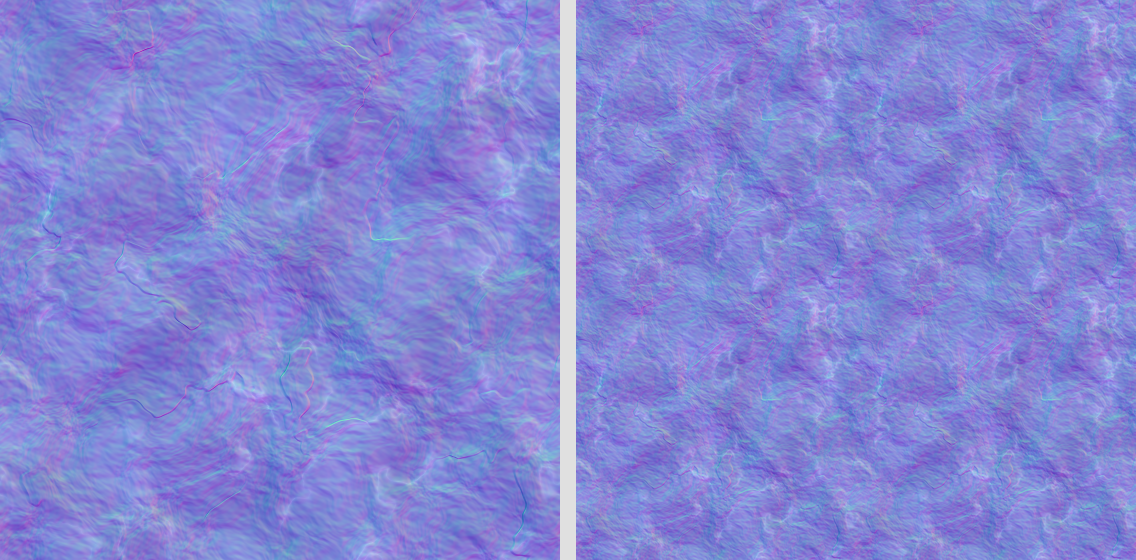
Left, the tile; right, the same tile 2 across and 2 down.
This texture map is drawn by a WebGL 2 fragment shader. Its source:

```glsl
#version 300 es
precision highp float;
// Seamless normal map of weathered rock with broken ledges, streaks and pale wisps.

#define BASE_FREQ 4.0
#define WARP 0.06
#define LEDGE_COUNT 2.0
#define LEDGE_WIDTH 0.07
#define LEDGE_HEIGHT 0.10
#define STREAK_FREQ 22.0
#define STREAK_HEIGHT 0.10
#define RELIEF 0.0125
#define TONE 0.10
#define WISP 0.13
#define SAMPLE_STEP 0.0016
#define FLAT_COLOR vec3(0.502, 0.513, 0.825)

uniform vec2 u_resolution;
out vec4 fragColor;

// Unit gradient for a lattice cell, from an integer hash.
vec2 latticeGradient(vec2 cell, float period, float seed) {
    uvec3 k = uvec3(vec3(mod(cell, period), seed));
    uint h = k.x * 1597u + k.y * 51749u + k.z * 7919u;
    h = (h ^ (h >> 16)) * 73244475u;
    h = (h ^ (h >> 15)) * 73244475u;
    h ^= h >> 16;
    float angle = float(h & 65535u) / 65536.0 * 6.28319;
    return vec2(cos(angle), sin(angle));
}

// Gradient noise that wraps after a whole number of cells.
float wrapNoise(vec2 p, float period, float seed) {
    vec2 cell = floor(p);
    vec2 f = p - cell;
    vec2 w = f * f * f * (f * (f * 6.0 - 15.0) + 10.0);
    vec2 e = vec2(1.0, 0.0);
    float a = dot(latticeGradient(cell, period, seed), f);
    float b = dot(latticeGradient(cell + e.xy, period, seed), f - e.xy);
    float c = dot(latticeGradient(cell + e.yx, period, seed), f - e.yx);
    float d = dot(latticeGradient(cell + e.xx, period, seed), f - e.xx);
    return mix(mix(a, b, w.x), mix(c, d, w.x), w.y);
}

float fbm(vec2 uv, float freq, int octaves, float seed) {
    float sum = 0.0;
    float amplitude = 1.0;
    for (int i = 0; i < octaves; i++) {
        sum += amplitude * wrapNoise(uv * freq, freq, seed + float(i));
        freq *= 2.0;
        amplitude *= 0.5;
    }
    return sum;
}

vec2 warped(vec2 uv) {
    return uv + WARP * vec2(fbm(uv, BASE_FREQ, 4, 11.0), fbm(uv, BASE_FREQ, 4, 23.0));
}

// Steep rise at each contour of a noise field, then a slow fall.
float ledges(vec2 uv) {
    float level = fract(fbm(uv, 3.0, 5, 37.0) * LEDGE_COUNT + 0.3);
    float presence = smoothstep(-0.2, 0.25, wrapNoise(uv * 5.0, 5.0, 47.0));
    return presence * (smoothstep(0.0, LEDGE_WIDTH, level) - level);
}

// Fine grain stretched along a falling diagonal; whole-number shear keeps it seamless.
float streaks(vec2 uv) {
    vec2 sheared = vec2(uv.x + 2.0 * uv.y, uv.x - uv.y);
    return fbm(sheared, STREAK_FREQ, 2, 59.0);
}

float rockHeight(vec2 uv) {
    vec2 q = warped(uv);
    return fbm(q, BASE_FREQ, 6, 71.0)
         + LEDGE_HEIGHT * ledges(q)
         + STREAK_HEIGHT * streaks(uv);
}

// Thin bright veins gathered in patches.
float wisps(vec2 uv) {
    float ridge = clamp(1.0 - 3.5 * abs(fbm(uv, 7.0, 5, 83.0)), 0.0, 1.0);
    float patches = smoothstep(-0.15, 0.4, fbm(uv, 5.0, 3, 97.0));
    return ridge * ridge * ridge * patches;
}

void main() {
    vec2 uv = gl_FragCoord.xy / u_resolution;

    // Surface direction from height differences
    float h = rockHeight(uv);
    vec2 slope = vec2(rockHeight(uv + vec2(SAMPLE_STEP, 0.0)) - h,
                      rockHeight(uv + vec2(0.0, SAMPLE_STEP)) - h) / SAMPLE_STEP;
    vec3 normal = normalize(vec3(-slope * RELIEF, 1.0));

    // Normal colour, then soft tonal variation and wisps
    vec3 color = FLAT_COLOR + 0.5 * vec3(normal.x, 1.15 * normal.y, normal.z - 0.98);
    vec2 q = warped(uv);
    color += TONE * fbm(q, 6.0, 6, 109.0) * vec3(0.8, 1.0, 0.8);
    color += WISP * wisps(q) * vec3(0.9, 1.0, 0.6);

    fragColor = vec4(clamp(color, 0.0, 1.0), 1.0);
}
```
